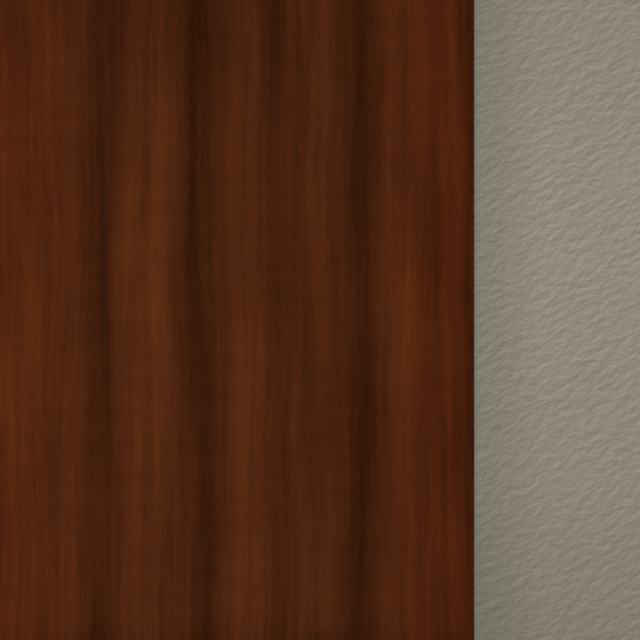
A Shadertoy shader for this texture:

```glsl
// Draws a dark walnut panel with vertical grain beside a softly embossed plaster wall.

const float PANEL_EDGE = 0.741;
const vec3 WOOD_DARK = vec3(0.185, 0.076, 0.026);
const vec3 WOOD_LIGHT = vec3(0.365, 0.180, 0.080);
const vec3 WALL_LIGHT = vec3(0.565, 0.535, 0.480);
const vec3 WALL_SHADE = vec3(0.485, 0.475, 0.425);

vec2 hashGradient(vec2 cell) {
    vec3 p = fract(cell.xyx * vec3(0.1031, 0.1030, 0.0973));
    p += dot(p, p.yzx + 33.33);
    float angle = 6.2832 * fract((p.x + p.y) * p.z);
    return vec2(cos(angle), sin(angle));
}

float gradientNoise(vec2 p) {
    vec2 cell = floor(p), f = fract(p);
    vec2 u = f * f * f * (f * (f * 6.0 - 15.0) + 10.0);
    vec2 right = vec2(1.0, 0.0), up = vec2(0.0, 1.0);
    float a = dot(hashGradient(cell), f);
    float b = dot(hashGradient(cell + right), f - right);
    float c = dot(hashGradient(cell + up), f - up);
    float d = dot(hashGradient(cell + 1.0), f - 1.0);
    return mix(mix(a, b, u.x), mix(c, d, u.x), u.y);
}

float fbm(vec2 p, int octaves) {
    float sum = 0.0, amplitude = 1.0;
    for (int i = 0; i < octaves; i++) {
        sum += amplitude * gradientNoise(p);
        p = p * 2.03 + 17.3;
        amplitude *= 0.55;
    }
    return sum;
}

float bell(float x, float center, float width) {
    float d = (x - center) / width;
    return exp(-d * d);
}

// Dark figure bands: center, width, depth
float darkBands(float x) {
    vec3 bands[6] = vec3[6](
        vec3(0.155, 0.028, 0.30), vec3(0.312, 0.028, 0.38),
        vec3(0.435, 0.024, 0.22), vec3(0.565, 0.030, 0.42),
        vec3(0.685, 0.022, 0.16), vec3(0.735, 0.020, 0.28));
    float shade = 0.0;
    for (int i = 0; i < 6; i++) shade += bands[i].z * bell(x, bands[i].x, bands[i].y);
    return shade;
}

vec3 wood(vec2 p) {
    // Slow sideways drift bends the grain
    float drift = 0.014 * gradientNoise(vec2(p.x * 5.0, p.y * 3.0 + 4.0));
    drift += 0.004 * gradientNoise(vec2(p.x * 14.0, p.y * 8.0));
    float x = p.x + drift;

    float tone = 0.66 - darkBands(x);
    tone += 0.12 * bell(x, 0.24, 0.025) + 0.06 * bell(x, 0.375, 0.020);

    // Warm patches halfway up the panel
    tone += 0.15 * bell(x, 0.055, 0.035) * bell(p.y, 0.49, 0.13);
    tone += 0.13 * bell(x, 0.632, 0.022) * bell(p.y, 0.51, 0.14);

    // Streaks, fine fibres, broken pores and faint cross figure
    tone += 0.24 * fbm(vec2(x * 22.0, p.y * 1.6), 3);
    tone += 0.20 * fbm(vec2(x * 85.0, p.y * 2.6 + 9.0), 2);
    tone += 0.10 * gradientNoise(vec2(x * 210.0, p.y * 14.0));
    tone += 0.09 * gradientNoise(vec2(x * 260.0, p.y * 75.0));
    tone += 0.08 * gradientNoise(vec2(x * 11.0, p.y * 38.0));
    tone += 0.14 * gradientNoise(vec2(x * 7.0, p.y * 4.5));

    // Narrow bright seams
    tone += 0.10 * bell(x, 0.241, 0.0025) + 0.08 * bell(x, 0.133, 0.003);
    tone -= 0.10 * smoothstep(0.80, 1.0, p.y) + 0.12 * smoothstep(0.04, 0.0, p.y);

    vec3 color = mix(WOOD_DARK, WOOD_LIGHT, clamp(tone, -0.15, 1.25));
    float red = 0.5 * bell(p.x, 0.70, 0.08) + 0.35 * bell(p.x, 0.0, 0.09);
    return color * mix(vec3(1.0), vec3(1.06, 0.90, 0.76), red);
}

float plasterHeight(vec2 p) {
    vec2 slanted = mat2(0.90, -0.44, 0.44, 0.90) * p;
    slanted += 0.006 * gradientNoise(p * 22.0);
    return fbm(slanted * vec2(48.0, 88.0), 3);
}

vec3 wall(vec2 p) {
    float inward = smoothstep(PANEL_EDGE, 0.86, p.x);
    vec3 color = mix(WALL_SHADE, WALL_LIGHT, 0.25 + 0.75 * inward);
    color *= 0.95 + 0.06 * bell(p.y, 0.60, 0.40) - 0.05 * smoothstep(0.25, 0.0, p.y);

    // Light from the upper left picks out the relief
    vec2 towardLight = vec2(-0.0018, 0.0028);
    float relief = plasterHeight(p) - plasterHeight(p + towardLight);
    color *= 1.0 + 0.13 * clamp(relief, -0.6, 0.6);
    return color * (1.0 + 0.015 * gradientNoise(p * 9.0));
}

void mainImage(out vec4 fragColor, in vec2 fragCoord) {
    vec2 p = fragCoord / iResolution.xy;
    float pixel = 1.0 / iResolution.x;
    float onWall = smoothstep(-pixel, pixel, p.x - PANEL_EDGE);
    vec3 color = mix(wood(p), wall(p), onWall);

    // Cool shade along the joint
    float joint = onWall * bell(p.x, PANEL_EDGE, 0.005);
    color = mix(color, vec3(0.40, 0.42, 0.39), 0.45 * joint);
    fragColor = vec4(color, 1.0);
}
```
